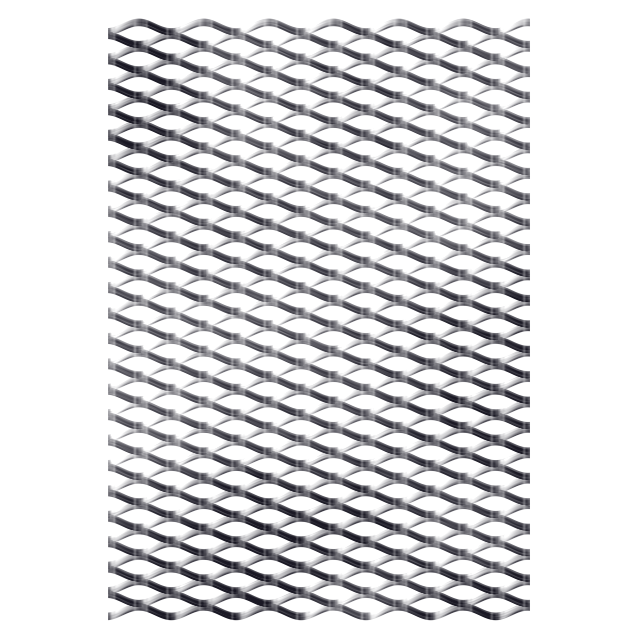
This texture is drawn by a three.js fragment shader. Its source:

```glsl
// Sheet of expanded steel mesh on white: staggered lens-shaped openings between
// wavy strands. Each strand is a cosine band, dark where it falls and pale where
// it rises, with soft grey joints, glints and uneven brushed shading.

varying vec2 vUv;

const float TAU = 6.2831853;
const vec3 WHITE = vec3(1.0);
const vec3 STEEL_DARK = vec3(0.1, 0.095, 0.14);
const vec2 CELL = vec2(0.10137, 0.0397);      // width and height of one opening
const vec2 TOP_JOINT = vec2(0.2201, 0.9674);  // a joint on the upper edge
const vec2 SIDES = vec2(0.169, 0.828);        // left and right cut
const float LAST_STRAND = 46.0;
const float WAVE = 0.185;                     // strand swing, in cells
const float HALF_WIDTH = 0.15;                // strand half height, in cells

float hash(vec2 p) {
  return fract(sin(dot(p, vec2(127.1, 311.7))) * 43758.5453);
}

float noise(vec2 p) {
  vec2 i = floor(p);
  vec2 f = fract(p);
  f = f * f * (3.0 - 2.0 * f);
  float low = mix(hash(i), hash(i + vec2(1.0, 0.0)), f.x);
  float high = mix(hash(i + vec2(0.0, 1.0)), hash(i + vec2(1.0, 1.0)), f.x);
  return mix(low, high, f.y);
}

float bump(float x, float center, float width) {
  float d = (x - center) / width;
  return exp(-d * d);
}

// Brightness of the falling half: dark body with a grey upper face
float fallingTone(float u, float v) {
  float face = 0.3 * smoothstep(0.2, 1.0, v);
  float groove = 0.12 * bump(v, -0.35, 0.2);
  return 0.03 + face + groove + 0.14 * (1.0 - u);
}

// Brightness of the rising half: pale at the foot, grey toward the top
float risingTone(float u, float v) {
  float body = mix(0.92, 0.55, smoothstep(0.15, 1.0, u));
  float sheen = 0.22 * smoothstep(-0.2, 0.9, v) * (1.0 - 0.5 * u);
  float underside = 0.45 * bump(v, -0.8, 0.35) * bump(u, 0.55, 0.3);
  return body + sheen - underside;
}

// Brightness at phase t along a strand and height v across it
float strandTone(float t, float v, vec2 seed) {
  float falling = smoothstep(0.0, 0.12, t) * (1.0 - smoothstep(0.44, 0.55, t));
  float tone = mix(risingTone(fract(t - 0.5) * 2.0, v),
                   fallingTone(t * 2.0, v), falling);

  // Soft grey joints with a glint on either side
  float fromJoint = abs(fract(t * 2.0 + 0.5) - 0.5) * 0.5;
  tone = mix(tone, 0.82, 0.4 * bump(fromJoint, 0.09, 0.025));
  tone = mix(tone, 0.32 + 0.12 * v, 0.75 * bump(fromJoint, 0.0, 0.05));

  // Brushed streaks and differences between bars
  float streak = noise(vec2(seed.x * 5.0, v * 3.0 + seed.y * 7.0)) - 0.5;
  float bar = hash(vec2(floor(seed.x * 2.0), seed.y)) - 0.5;
  return tone + 0.14 * streak + 0.05 * bar;
}

// Returns brightness of one strand, white outside it
float strand(vec2 p, float index, float shade) {
  float t = fract(p.x + 0.5 * mod(index, 2.0));
  float sag = 0.035 * sin(TAU * t);
  float center = -0.25 - 0.5 * index + WAVE * cos(TAU * t) - sag;
  float v = (p.y - center) / HALF_WIDTH;
  float cover = 1.0 - smoothstep(0.82, 1.18, abs(v));
  float inside = step(0.0, index) * step(index, LAST_STRAND);
  float tone = strandTone(t, clamp(v, -1.0, 1.0), vec2(p.x, index));
  return mix(1.0, clamp(tone + shade, 0.0, 1.0), cover * inside);
}

void main() {
  vec2 p = (vUv - TOP_JOINT) / CELL;

  // Broad reflections drifting over the sheet
  float shade = 0.32 * (noise(vec2(p.x * 0.6, p.y * 0.25) + 9.0) - 0.5);

  // Overlap the nearest strands, keeping the darker one
  float tone = 1.0;
  float nearest = floor(-p.y * 2.0);
  for (int i = -1; i <= 1; i++) {
    tone = min(tone, strand(p, nearest + float(i), shade));
  }

  // Straight cut at both sides
  float sheet = smoothstep(SIDES.x - 0.001, SIDES.x + 0.001, vUv.x)
              * (1.0 - smoothstep(SIDES.y - 0.001, SIDES.y + 0.001, vUv.x));
  vec3 color = mix(STEEL_DARK, WHITE, tone);
  gl_FragColor = vec4(mix(WHITE, color, sheet), 1.0);
}
```
